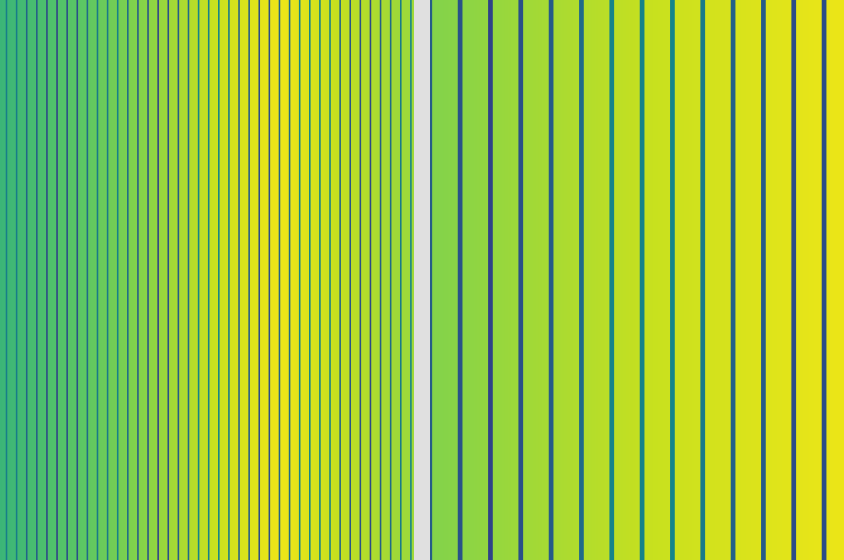
Left, the full canvas; right, a detail of the centre.
A Shadertoy shader for this pattern:

```glsl
// Thin vertical pinstripes over a smooth green-to-yellow-to-lime sweep.
// The sweep is a piecewise ramp across the width; the stripes are a repeated
// distance whose ink drifts between indigo and teal by layered sines.

const float TAU = 6.2831853;
const float STRIPE_PERIOD = 0.02442;     // about 41 stripes across
const float FIRST_STRIPE = 0.0157;
const float STRIPE_HALF_WIDTH = 0.0019;

// Linear progress from a to b, clamped to 0..1
float ramp(float a, float b, float x) {
    return clamp((x - a) / (b - a), 0.0, 1.0);
}

// Horizontal colour sweep, brightest right of the centre
vec3 sweepColor(float x) {
    vec3 sea    = vec3(0.23, 0.71, 0.47);
    vec3 green  = vec3(0.36, 0.78, 0.39);
    vec3 leaf   = vec3(0.53, 0.83, 0.28);
    vec3 lime   = vec3(0.78, 0.88, 0.12);
    vec3 yellow = vec3(0.93, 0.90, 0.09);
    vec3 fresh  = vec3(0.62, 0.85, 0.22);

    vec3 color = mix(sea, green, ramp(0.0, 0.20, x));
    color = mix(color, leaf, ramp(0.20, 0.35, x));
    color = mix(color, lime, ramp(0.35, 0.51, x));
    color = mix(color, yellow, ramp(0.51, 0.67, x));
    color = mix(color, lime, ramp(0.69, 0.81, x));
    return mix(color, fresh, ramp(0.81, 0.96, x));
}

// Ink of one stripe: a slow cycle of about ten stripes plus a small ripple
vec3 stripeInk(float index) {
    vec3 indigo = vec3(0.19, 0.24, 0.53);
    vec3 teal   = vec3(0.08, 0.52, 0.54);
    float cycle = 0.5 + 0.42 * cos(TAU * index / 10.1);
    float ripple = 0.08 * sin(index * 2.4);
    float warmth = 0.15 * ramp(8.0, 24.0, index);
    return mix(indigo, teal, clamp(cycle + ripple + warmth, 0.0, 1.0));
}

// Share of a pixel covered by a line of the given half width
float lineCoverage(float dist, float halfWidth, float pixel) {
    return clamp((halfWidth - dist) / pixel + 0.5, 0.0, 1.0);
}

void mainImage(out vec4 fragColor, in vec2 fragCoord) {
    float x = fragCoord.x / iResolution.x;
    float pixel = 1.0 / iResolution.x;

    // Nearest stripe and the distance to its centre
    float index = floor((x - FIRST_STRIPE) / STRIPE_PERIOD + 0.5);
    float dist = abs(x - FIRST_STRIPE - index * STRIPE_PERIOD);

    float coverage = lineCoverage(dist, STRIPE_HALF_WIDTH, pixel);
    vec3 color = mix(sweepColor(x), stripeInk(index), coverage);
    fragColor = vec4(color, 1.0);
}
```
